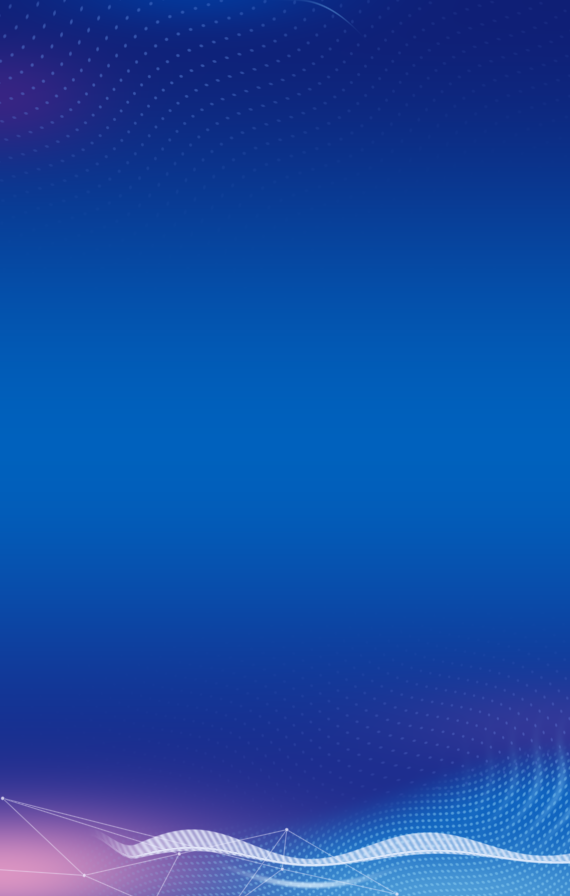
This background is drawn by a Shadertoy shader. Its source:

```glsl
// Deep blue gradient with dotted waves, a pink and cyan glow, fine mesh lines and a white ribbon.

const float TAU = 6.2831853;

// Soft elliptical glow, 1 at its center.
float glow(vec2 p, vec2 center, vec2 radius) {
    vec2 d = (p - center) / radius;
    return exp(-dot(d, d));
}

// Coverage of a shape from its signed distance.
float cover(float dist, float pixel) {
    return 1.0 - smoothstep(-pixel, pixel, dist);
}

float segmentDistance(vec2 p, vec2 a, vec2 b) {
    vec2 ab = b - a;
    return length(p - a - ab * clamp(dot(p - a, ab) / dot(ab, ab), 0.0, 1.0));
}

// Rotated grid of dots bent by sine waves.
float waveDots(vec2 p, float angle, vec2 spacing, float radius, float bend, float pixel) {
    float c = cos(angle), s = sin(angle);
    p = mat2(c, -s, s, c) * p;
    p += bend * vec2(sin(p.y * 21.0 + p.x * 9.0), sin(p.x * 24.0 + 1.0));
    vec2 cell = (fract(p / spacing) - 0.5) * spacing;
    return cover(length(cell) - radius, pixel);
}

vec3 backdrop(vec2 uv) {
    const vec3 navy = vec3(0.06, 0.12, 0.46);
    const vec3 azure = vec3(0.0, 0.38, 0.74);
    const vec3 indigo = vec3(0.09, 0.17, 0.55);
    const vec3 violet = vec3(0.44, 0.28, 0.65);
    const vec3 pink = vec3(0.86, 0.58, 0.76);
    const vec3 ocean = vec3(0.06, 0.39, 0.75);
    const vec3 sky = vec3(0.35, 0.65, 0.86);

    vec3 color = mix(azure, navy, smoothstep(0.5, 1.0, uv.y));
    color = mix(indigo, color, smoothstep(0.12, 0.5, uv.y));

    // Upper corner tints
    color = mix(color, vec3(0.27, 0.14, 0.52), 0.75 * glow(uv, vec2(0.0, 0.89), vec2(0.17, 0.06)));
    color = mix(color, vec3(0.0, 0.25, 0.65), 0.75 * glow(uv, vec2(0.35, 1.01), vec2(0.25, 0.04)));

    // Lower glows
    color = mix(color, violet, 0.32 * glow(uv, vec2(0.98, 0.19), vec2(0.3, 0.05)));
    color = mix(color, violet, 0.9 * glow(uv, vec2(0.05, 0.04), vec2(0.5, 0.08)));
    float crest = 0.095 + 0.085 * smoothstep(0.45, 1.0, uv.x);
    float sea = (1.0 - smoothstep(crest - 0.07, crest, uv.y)) * smoothstep(0.28, 0.62, uv.x);
    color = mix(color, ocean, sea);
    color = mix(color, pink, glow(uv, vec2(0.0, 0.025), vec2(0.3, 0.055)));
    return mix(color, sky, 0.85 * glow(uv, vec2(0.8, 0.0), vec2(0.38, 0.05)));
}

// Thin lines joining a chain of nodes.
float network(vec2 p, float pixel) {
    const vec2 nodes[14] = vec2[14](
        vec2(-0.01, 0.03), vec2(0.094, 0.023), vec2(0.003, 0.109), vec2(0.2, 0.047),
        vec2(0.094, 0.023), vec2(0.17, -0.01), vec2(0.2, 0.047), vec2(0.32, 0.074),
        vec2(0.443, 0.002), vec2(0.315, 0.03), vec2(0.32, 0.074), vec2(0.26, -0.01),
        vec2(0.315, 0.03), vec2(0.003, 0.109));
    float ink = 0.0;
    for (int i = 0; i < 13; i++) {
        ink = max(ink, 0.6 * cover(segmentDistance(p, nodes[i], nodes[i + 1]) - 0.0005, pixel));
        ink = max(ink, cover(length(p - nodes[i]) - 0.0018, pixel));
    }
    return ink;
}

// Translucent woven band that swells and narrows along x.
float ribbon(vec2 uv, float pixel) {
    float wave = cos(TAU * (uv.x - 0.34) / 0.42);
    float center = 0.049 + mix(0.016, 0.008, uv.x) * wave;
    center += 0.037 * (1.0 - smoothstep(0.15, 0.24, uv.x));
    float halfWidth = 0.004 + 0.004 * (1.0 + cos(TAU * (uv.x - 0.34) / 0.4));
    float offset = uv.y - center;
    float body = cover(abs(offset) - halfWidth, pixel);
    float weave = 0.68 + 0.16 * sin(uv.x * 520.0 + offset * 500.0);
    float rim = cover(abs(offset + 0.7 * halfWidth) - 0.0015, pixel);
    return max(body * weave, 0.9 * rim) * smoothstep(0.15, 0.27, uv.x);
}

void mainImage(out vec4 fragColor, in vec2 fragCoord) {
    vec2 uv = fragCoord / iResolution.xy;
    vec2 p = fragCoord / iResolution.y;
    float pixel = 1.0 / iResolution.y;
    vec3 color = backdrop(uv);

    // Sparse dots above
    float upper = waveDots(p, 0.6, vec2(0.014, 0.022), 0.0017, 0.014, pixel);
    float upperMask = glow(uv, vec2(0.2, 0.93), vec2(0.34, 0.11)) + 0.18 * smoothstep(0.8, 0.95, uv.y);
    color = mix(color, vec3(0.36, 0.52, 0.86), 0.5 * upper * min(upperMask, 1.0));
    float arcDist = abs(uv.y - 1.0 + 3.0 * pow(max(uv.x - 0.52, 0.0), 2.0));
    float arc = cover(arcDist - 0.001, pixel) * glow(uv, vec2(0.58, 0.99), vec2(0.05, 0.02));
    color = mix(color, vec3(0.4, 0.65, 0.9), 0.5 * arc);

    // Sparse dots, then a dense shimmering mesh below
    float lower = waveDots(p, -0.45, vec2(0.012, 0.016), 0.0014, 0.012, pixel);
    color = mix(color, vec3(0.4, 0.5, 0.86), 0.4 * lower * glow(uv, vec2(0.95, 0.18), vec2(0.45, 0.07)));
    float mesh = waveDots(p, 0.35, vec2(0.0062, 0.0075), 0.0016, 0.014, pixel);
    float meshTop = 0.085 + 0.09 * smoothstep(0.5, 1.0, uv.x);
    float meshMask = (1.0 - smoothstep(meshTop - 0.05, meshTop, uv.y)) * smoothstep(0.05, 0.6, uv.x);
    color = mix(color, vec3(0.56, 0.82, 0.95), 0.5 * mesh * meshMask);
    float streak = pow(0.5 + 0.5 * sin(uv.x * 150.0 - uv.y * 90.0 + 3.0 * sin(uv.y * 40.0)), 3.0);
    color = mix(color, vec3(0.45, 0.72, 0.92), 0.5 * streak * glow(uv, vec2(1.02, 0.11), vec2(0.13, 0.05)));

    // White lines, lower curl and main ribbon
    color = mix(color, vec3(0.95, 0.94, 1.0), 0.8 * network(p, pixel));
    float curl = abs(uv.y - 0.012 - 0.9 * pow(uv.x - 0.55, 2.0)) - 0.003;
    color = mix(color, vec3(0.9, 0.96, 1.0), 0.75 * cover(curl, 2.0 * pixel) * glow(uv, vec2(0.54, 0.015), vec2(0.1, 0.03)));
    color = mix(color, vec3(0.93, 0.95, 1.0), ribbon(uv, pixel));
    fragColor = vec4(color, 1.0);
}
```
